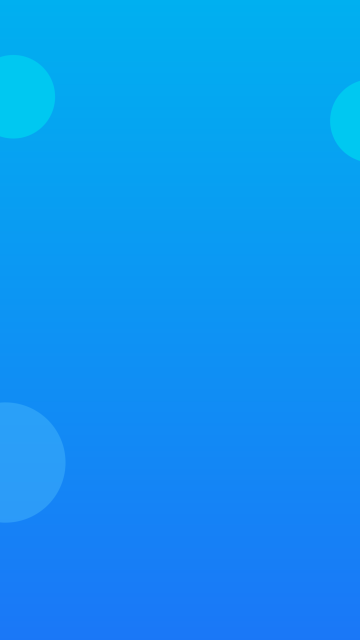
This background is drawn by a WebGL 1 fragment shader. Its source:

```glsl
precision highp float;

uniform vec2 u_resolution;

const vec3 SKY_TOP = vec3(0.0, 0.69, 0.94);
const vec3 SKY_BOTTOM = vec3(0.103, 0.468, 0.97);
const vec3 CYAN = vec3(0.0, 0.785, 0.945);
const vec3 PALE_BLUE = vec3(0.31, 0.75, 0.99);

// Smooth coverage of a disc, with an edge about one pixel wide
float disc(vec2 p, vec2 center, float radius, float pixel) {
    float d = length(p - center) - radius;
    return 1.0 - smoothstep(-0.7 * pixel, 0.7 * pixel, d);
}

vec3 verticalGradient(float height, vec3 bottom, vec3 top) {
    return mix(bottom, top, clamp(height, 0.0, 1.0));
}

void main() {
    // Canvas width is one unit
    float pixel = 1.0 / u_resolution.x;
    vec2 p = gl_FragCoord.xy * pixel;
    float height = gl_FragCoord.y / u_resolution.y;

    vec3 color = verticalGradient(height, SKY_BOTTOM, SKY_TOP);

    // Bright discs on both sides near the top
    float bright = max(disc(p, vec2(0.037, 1.509), 0.116, pixel),
                       disc(p, vec2(1.033, 1.442), 0.116, pixel));
    color = mix(color, CYAN, bright);

    // Translucent disc at the lower left
    float pale = disc(p, vec2(0.015, 0.493), 0.167, pixel);
    color = mix(color, PALE_BLUE, 0.4 * pale);

    gl_FragColor = vec4(color, 1.0);
}
```
